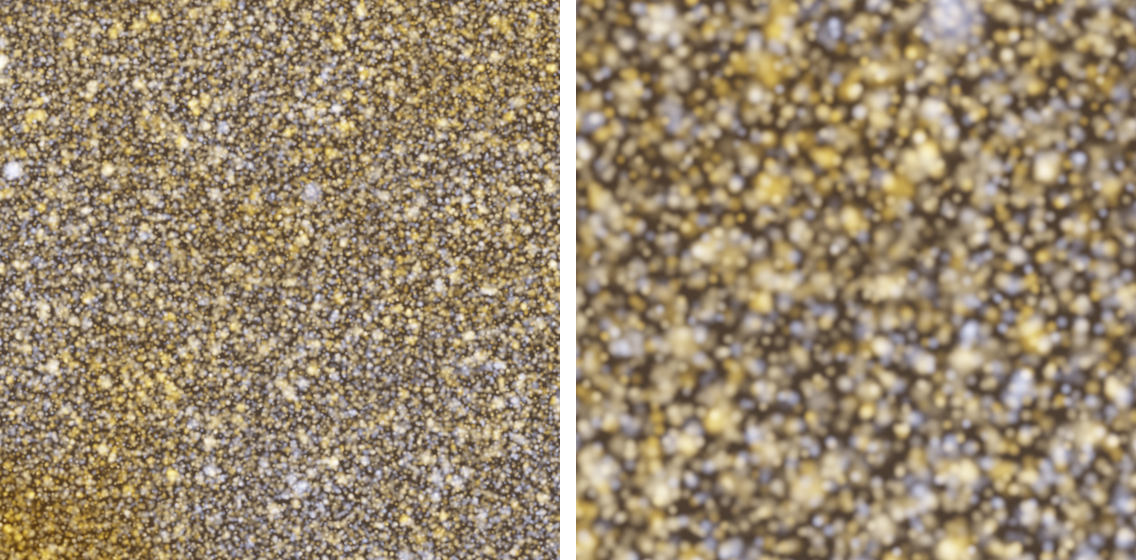
Left, the full canvas; right, a detail of the centre.
Give the GLSL for this texture, as a WebGL 1 fragment shader.

```glsl
precision highp float;
// Dense star field: crowded gold, cream and blue points over a brown haze.

uniform vec2 u_resolution;

const vec3 HAZE = vec3(0.36, 0.28, 0.22);
const vec3 AMBER_HAZE = vec3(0.40, 0.24, 0.07);
const vec3 BLUE = vec3(0.72, 0.80, 1.12);
const vec3 CREAM = vec3(1.00, 0.86, 0.60);
const vec3 GOLD = vec3(1.05, 0.74, 0.18);
const vec3 WHITE = vec3(1.0, 1.0, 1.05);

float hash(vec2 p) {
  return fract(sin(dot(p, vec2(127.1, 311.7))) * 43758.5453);
}

float valueNoise(vec2 p) {
  vec2 cell = floor(p);
  vec2 f = fract(p);
  f = f * f * (3.0 - 2.0 * f);
  float low = mix(hash(cell), hash(cell + vec2(1.0, 0.0)), f.x);
  float high = mix(hash(cell + vec2(0.0, 1.0)), hash(cell + vec2(1.0)), f.x);
  return mix(low, high, f.y);
}

float cloudNoise(vec2 p) {
  return 0.6 * valueNoise(p) + 0.4 * valueNoise(p * 2.3 + 17.0);
}

vec2 rotate(vec2 p, float angle) {
  float c = cos(angle);
  float s = sin(angle);
  return vec2(c * p.x - s * p.y, s * p.x + c * p.y);
}

// Star colour from cool (0) to warm (1).
vec3 starColor(float warmth) {
  vec3 color = mix(BLUE, CREAM, smoothstep(0.1, 0.42, warmth));
  return mix(color, GOLD, smoothstep(0.55, 1.0, warmth));
}

// Soft round spot that fades fully to zero at its radius.
float spot(vec2 offset, float radius) {
  float falloff = max(0.0, 1.0 - dot(offset, offset) / (radius * radius));
  return falloff * falloff * falloff;
}

// One jittered star per cell, kept with the given chance.
// radii holds the smallest and largest radius in cell units.
vec3 starLayer(vec2 uv, float cells, vec2 radii, float chance, float warmth, float seed) {
  vec2 p = rotate(uv, seed * 0.37) * cells + seed * 7.3;
  vec2 home = floor(p);
  vec3 light = vec3(0.0);
  for (int y = -1; y <= 1; y++) {
    for (int x = -1; x <= 1; x++) {
      vec2 cell = home + vec2(float(x), float(y));
      vec2 key = cell + seed * 13.7;
      vec2 center = cell + vec2(hash(key + 3.1), hash(key + 8.6));
      float radius = mix(radii.x, radii.y, hash(key + 21.4));
      float brightness = 0.35 + hash(key + 34.9);
      float present = step(hash(key + 47.2), chance);
      vec3 color = starColor(hash(key + 59.8) + warmth);
      light += color * spot(p - center, radius) * brightness * present;
    }
  }
  return light;
}

void main() {
  vec2 uv = gl_FragCoord.xy / u_resolution.y;

  // Broad drifts of colour and density, warmest toward the lower left.
  float corner = 1.0 - smoothstep(0.05, 0.45, length(uv * vec2(1.0, 1.5)));
  float drift = cloudNoise(uv * 3.5 + 4.0) - 0.5;
  float leftGlow = 0.12 * (1.0 - smoothstep(0.0, 0.4, uv.x));
  float warmth = 0.45 * drift + leftGlow + 0.35 * corner;
  float density = 0.78 + 0.44 * cloudNoise(uv * 15.0 + 31.0);
  density *= 1.0 - 0.2 * corner;

  // Stars from fine dust to bright giants.
  vec3 stars = 0.68 * starLayer(uv, 130.0, vec2(0.6, 1.0), 1.0, warmth - 0.04, 1.0);
  stars += 0.80 * starLayer(uv, 76.0, vec2(0.5, 0.9), 1.0, warmth, 2.0);
  stars += 1.35 * starLayer(uv, 37.0, vec2(0.35, 0.7), 0.42, warmth + 0.12, 3.0);
  vec3 giants = starLayer(uv, 9.0, vec2(0.16, 0.27), 0.035, -0.3, 4.0);

  // Soft exposure curve keeps overlapping stars from clipping.
  vec3 haze = mix(HAZE, AMBER_HAZE, clamp(corner + 0.6 * drift + leftGlow, 0.0, 1.0));
  vec3 exposure = haze + stars * density + 2.5 * giants * WHITE;
  gl_FragColor = vec4(1.0 - exp(-exposure), 1.0);
}
```
